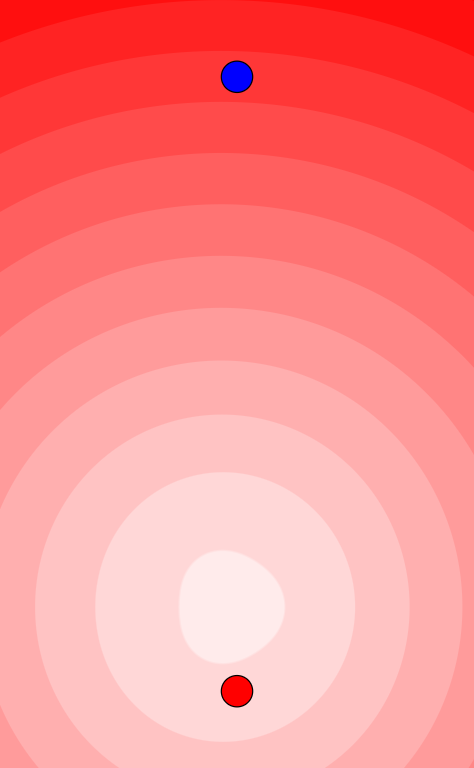
A Shadertoy shader for this background:

```glsl
#define RING_CENTER vec2(-0.0208, 0.2096)
#define RING_SPACING 0.0655
#define RING_OFFSET 0.0775
#define CORE_ROUNDING 0.1107
#define CORE_BUMP 0.0169
#define CORE_DRIFT 0.013
#define SIDE_SQUEEZE 0.0078
#define CORE_LOBES 0.0035
#define DOT_RADIUS 0.0212
#define OUTLINE_WIDTH 0.0016

float gaussian(float d, float width) {
    return exp(-d * d / (width * width));
}

// Ring number as a continuous field, growing outward from the core
float ringField(vec2 p) {
    vec2 q = p - RING_CENTER;
    q.x -= CORE_DRIFT * gaussian(length(q), 0.169);
    float r = max(length(q), 1e-4);
    vec2 dir = q / r;
    float threefold = dir.x * (dir.x * dir.x - 3.0 * dir.y * dir.y);
    float warped = r + SIDE_SQUEEZE * q.x * q.x / (r * r + 0.01)
                     - CORE_LOBES * threefold * gaussian(r, 0.13);
    float height = length(vec2(warped, CORE_ROUNDING))
                 + CORE_BUMP * gaussian(r, 0.104);
    return (height - RING_OFFSET) / RING_SPACING;
}

// Staircase with edges softened over the given width
float smoothFloor(float v, float width) {
    float edge = floor(v + 0.5);
    return edge - 1.0 + clamp((v - edge) / width + 0.5, 0.0, 1.0);
}

// Filled disc with a thin black rim
vec3 drawDot(vec3 base, vec2 p, vec2 center, vec3 fill, float pixel) {
    float d = length(p - center) - DOT_RADIUS;
    float disc = clamp(0.5 - d / pixel, 0.0, 1.0);
    float inside = clamp(0.5 - (d + OUTLINE_WIDTH) / pixel, 0.0, 1.0);
    return mix(base, fill * inside, disc);
}

void mainImage(out vec4 fragColor, in vec2 fragCoord) {
    float pixel = 1.0 / iResolution.y;
    vec2 p = (fragCoord - vec2(0.5 * iResolution.x, 0.0)) * pixel;

    // Even steps from pale pink to red
    float level = max(smoothFloor(ringField(p), pixel / RING_SPACING), 0.0);
    float paleness = max((235.0 - 20.0 * level) / 255.0, 0.0);
    vec3 color = vec3(1.0, paleness, paleness);

    // Two dots on the vertical axis
    color = drawDot(color, p, vec2(0.0, 0.9), vec3(0.0, 0.0, 1.0), pixel);
    color = drawDot(color, p, vec2(0.0, 0.1), vec3(1.0, 0.0, 0.0), pixel);

    fragColor = vec4(color, 1.0);
}
```
